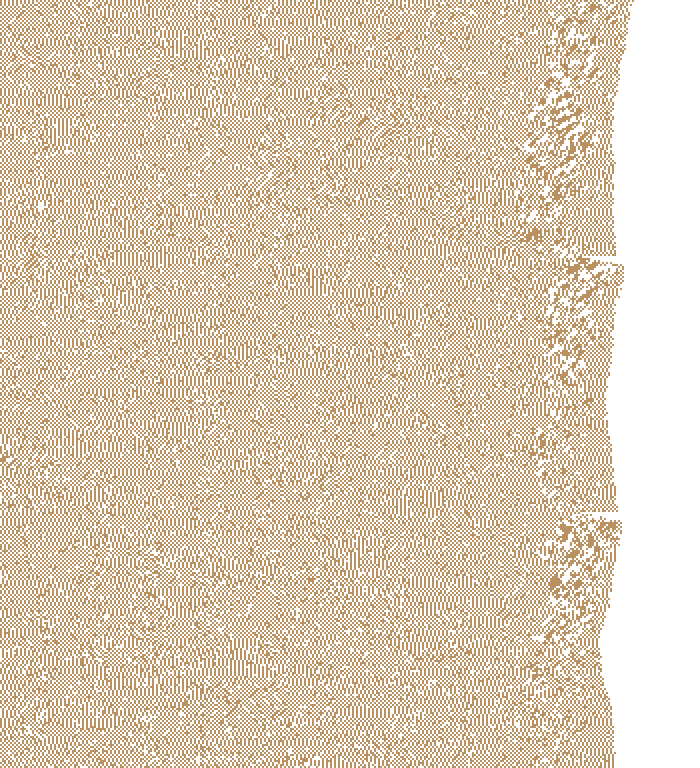
Reproduce this texture procedurally as a Shadertoy shader.

```glsl
// Ragged sheet printed in two-tone dither, stacked as three torn panels.
// A drifting phase turns checkerboard into upright dashes with small specks;
// slanted noise roughens the ink in a belt beside the torn right edge.

const vec3 PAPER = vec3(1.0);
const vec3 INK = vec3(0.73, 0.57, 0.38);
const float ROWS = 384.0;     // dither cells per canvas height
const float PANELS = 3.0;
const int SAMPLES = 3;        // supersamples per axis

float hash(vec2 p) {
    return fract(sin(dot(p, vec2(127.1, 311.7))) * 43758.5453);
}

float valueNoise(vec2 p) {
    vec2 i = floor(p), f = fract(p);
    f = f * f * (3.0 - 2.0 * f);
    float low = mix(hash(i), hash(i + vec2(1, 0)), f.x);
    float high = mix(hash(i + vec2(0, 1)), hash(i + vec2(1, 1)), f.x);
    return mix(low, high, f.y);
}

float bump(float x, float center, float width) {
    float d = (x - center) / width;
    return exp(-d * d);
}

// Right border of a panel; v runs from its bottom to its top
float tornEdge(float panel, float v, float row) {
    float edge = 0.798 + 0.006 * bump(v, 0.0, 0.15);
    float isTop = step(1.5, panel);
    edge += mix(0.016, 0.026, isTop) * smoothstep(mix(0.74, 0.55, isTop), 1.0, v);
    edge -= 0.008 * (2.0 - panel) * bump(v, 0.45, 0.16);
    edge += 0.005 * (valueNoise(vec2(v * 9.0, panel * 7.0)) - 0.5);
    return edge + 0.003 * (hash(vec2(floor(row / 2.0), 5.0)) - 0.5);
}

// Thin wedge torn out at the top of the lower panels
float insideNotch(float x, float panel, float v) {
    float depth = min(0.2 * (x - 0.752), 0.013);
    float fromTop = (1.0 - v) / PANELS;
    return step(fromTop, depth) * step(panel, 1.5);
}

// Strength of the slanted belt, heaviest at the top of the lower panels
float roughBelt(float x, float v, float panel, float wobble) {
    float center = mix(0.715, 0.772, v * v);
    float d = abs(x - center) + 0.05 * (wobble - 0.5);
    float heavy = bump(v, mix(0.88, 0.5, step(1.5, panel)), 0.3);
    return smoothstep(0.065, 0.015, d) * mix(0.55, 1.0, heavy);
}

// Alternating cells; steep phase gives dashes, flat phase a checkerboard
float ditherThreshold(vec2 cell) {
    float drift = mix(3.5, 8.5, valueNoise(cell / vec2(90.0, 20.0) + 31.0));
    float phase = drift * valueNoise(cell / vec2(30.0, 5.0));
    phase += 0.9 * valueNoise(cell / vec2(8.0, 4.0) + 70.0);
    float parity = mod(cell.x + cell.y + floor(phase), 2.0);
    return mix(0.28, 0.72, parity);
}

float inkTone(vec2 cell, float belt) {
    // Strokes rising to the right
    vec2 slanted = vec2(cell.x + cell.y, cell.y - cell.x) * 0.7071;
    float strokes = valueNoise(slanted / vec2(2.6, 1.2)) - 0.5;
    // Sparse, faint patches of clumps across the sheet
    float patches = smoothstep(0.82, 0.98, valueNoise(cell / vec2(20.0, 14.0) + 12.0));
    float tone = 0.49 + strokes * max(1.25 * belt, 0.7 * patches);
    // Isolated dark and light specks
    float speck = hash(cell + 0.37);
    return tone + 0.4 * (step(0.981, speck) - step(speck, 0.019));
}

float inkCoverage(vec2 p) {
    vec2 cell = floor(p * ROWS);
    vec2 q = (cell + 0.5) / ROWS;
    float panel = floor(q.y * PANELS);
    float v = fract(q.y * PANELS);
    float sheet = step(q.x, tornEdge(panel, v, cell.y));
    sheet *= 1.0 - insideNotch(q.x, panel, v);
    float belt = roughBelt(q.x, v, panel, valueNoise(cell / 8.0 + 50.0));
    return sheet * step(ditherThreshold(cell), inkTone(cell, belt));
}

void mainImage(out vec4 fragColor, in vec2 fragCoord) {
    // Average subpixel samples, then steepen to keep cell edges crisp
    float coverage = 0.0;
    for (int j = 0; j < SAMPLES; j++) {
        for (int i = 0; i < SAMPLES; i++) {
            vec2 offset = (vec2(i, j) + 0.5) / float(SAMPLES) - 0.5;
            coverage += inkCoverage((fragCoord + offset) / iResolution.y);
        }
    }
    coverage = smoothstep(0.4, 0.6, coverage / float(SAMPLES * SAMPLES));
    fragColor = vec4(mix(PAPER, INK, coverage), 1.0);
}
```
